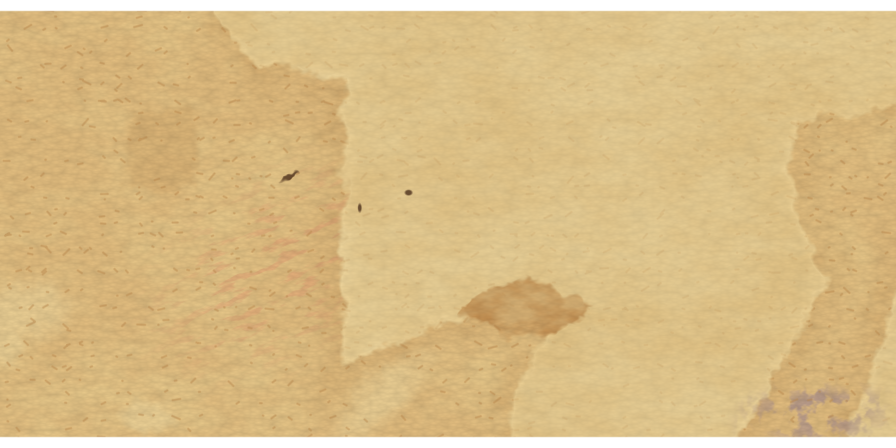
Reproduce this texture procedurally as a WebGL 1 fragment shader.

```glsl
precision highp float;
// Aged, stained paper: a pale torn sheet over tan card, with fibres, blots and white margins.
uniform vec2 u_resolution;

const vec3 PALE = vec3(0.870, 0.775, 0.560);
const vec3 STRAW = vec3(0.850, 0.735, 0.505);
const vec3 TAN = vec3(0.832, 0.695, 0.467);
const vec3 OCHRE = vec3(0.785, 0.635, 0.410);
const vec3 RUST = vec3(0.710, 0.510, 0.280);
const vec3 PINK = vec3(0.830, 0.600, 0.430);
const vec3 LILAC = vec3(0.640, 0.540, 0.520);
const vec3 INK = vec3(0.300, 0.190, 0.110);
const float MARGIN = 0.0245;      // white band at top and bottom
const float EDGE_SOFT = 0.007;    // blur of the torn edges
const float EDGE_WARP = 0.014;    // raggedness of the torn edges
const float GRAIN = 0.085;        // contrast of the paper fibre
const float FLECK_SHARE = 0.42;   // share of cells holding a fleck

vec2 hash2(vec2 p) {
  return fract(sin(vec2(dot(p, vec2(127.1, 311.7)), dot(p, vec2(269.5, 183.3)))) * 43758.55);
}

// Distance to the nearest scattered point
float cellular(vec2 p) {
  vec2 cell = floor(p), f = p - cell;
  float d = 2.0;
  for (int j = -1; j <= 1; j++)
    for (int i = -1; i <= 1; i++) {
      vec2 o = vec2(float(i), float(j));
      d = min(d, length(o + hash2(cell + o) - f));
    }
  return d;
}

// Layered, turned sines, roughly -1 to 1
float ripple(vec2 p) {
  float sum = 0.0, amp = 0.5;
  for (int i = 0; i < 5; i++) {
    p = mat2(0.8, 0.6, -0.6, 0.8) * p * 1.7 + 1.3;
    sum += amp * sin(p.x + 1.5 * sin(p.y));
    amp *= 0.62;
  }
  return sum;
}

float blot(vec2 p, vec2 centre, vec2 radius, float soft) {
  return 1.0 - smoothstep(1.0 - soft, 1.0 + soft, length((p - centre) / radius));
}

// Short, mostly level fibres, one per cell at most
float flecks(vec2 p, float scale, float share, float px) {
  vec2 g = p * scale, cell = floor(g);
  vec2 r = hash2(cell), s = hash2(cell + 57.0);
  vec2 d = g - cell - mix(vec2(0.35), vec2(0.65), r);
  float a = (s.x - 0.5) * 1.8;
  d = mat2(cos(a), -sin(a), sin(a), cos(a)) * d;
  d.x = max(abs(d.x) - 0.22 * s.y, 0.0);
  float line = 1.0 - smoothstep(0.0, 0.0022 + px, length(d) / scale);
  return line * step(fract(r.x * 7.3 + s.y * 3.1), share);
}

// Signed distances of the bare card, negative inside
float cardLeft(vec2 p) {
  float top = 0.83 + 0.14 * exp((0.48 - p.x) / 0.07);
  float slab = max(p.x - 0.765, p.y - top);
  float lobe = max(p.y - min(0.2 + 0.45 * (p.x - 0.8), 0.29),
                   p.x - 1.14 - 0.5 * max(p.y - 0.1, 0.0));
  return min(slab, lobe);
}

float cardRight(vec2 p) {
  float dy = p.y - 0.61;
  float edge = p.y > 0.39 ? 1.765 + 1.75 * dy * dy : 1.85 - 0.55 * (0.39 - p.y);
  float d = max(edge - p.x, p.y - 0.74 - 0.3 * max(p.x - 1.88, 0.0));
  return max(d, p.x - 1.89 - 0.34 * (p.y - 0.02));
}

void main() {
  float px = 1.0 / u_resolution.y;
  vec2 p = gl_FragCoord.xy * px;
  vec2 q = p + EDGE_WARP * vec2(ripple(p * 22.0), ripple(p * 22.0 + 7.0));
  float mottle = ripple(p * vec2(4.0, 6.0));
  float patchy = ripple(p * vec2(15.0, 30.0) + 3.0);
  float fibre = cellular(p * vec2(28.0, 75.0)) + 0.7 * cellular(p * vec2(70.0, 150.0)) - 0.78;

  // Pale sheet and bare card, darker along the card's rim
  float d = min(cardLeft(q), cardRight(q));
  float card = 1.0 - smoothstep(-EDGE_SOFT, EDGE_SOFT, d);
  vec3 sheet = mix(PALE, STRAW, clamp(0.5 + 0.4 * mottle + 0.3 * patchy, 0.0, 1.0));
  vec3 board = mix(TAN, STRAW, clamp(0.32 + 0.5 * mottle + 0.35 * patchy, 0.0, 1.0));
  float rim = smoothstep(-0.11, 0.0, d) * (0.45 + 0.4 * patchy);
  board = mix(board, OCHRE, clamp(rim, 0.0, 0.8));
  vec3 col = mix(sheet, board, card);
  col += 0.025 * exp(-abs(d - 0.008) / 0.008) * (1.0 - card);

  // Worn pale spots on the card
  float worn = blot(q, vec2(0.05, 0.31), vec2(0.10, 0.06), 0.5);
  worn = max(worn, blot(q, vec2(0.0, 0.25), vec2(0.05, 0.07), 0.4));
  worn = max(worn, blot(q, vec2(0.33, 0.07), vec2(0.05, 0.03), 0.4));
  worn = max(worn, blot(q, vec2(0.85 + (q.y - 0.11) * 0.8, 0.11), vec2(0.06, 0.09), 0.6));
  col = mix(col, PALE, 0.75 * worn);

  // Stains: faded block, rusty lens, pink scuffs, lilac smudge
  vec2 block = abs(q - vec2(0.36, 0.665)) - vec2(0.075, 0.09);
  col = mix(col, OCHRE, 0.6 * (1.0 - smoothstep(-0.015, 0.015, max(block.x, block.y))));
  vec2 l = (q - vec2(1.177, 0.308)) / vec2(0.145, 0.062);
  float lens = 1.0 - smoothstep(0.88, 1.08, abs(l.y) + l.x * l.x);
  col = mix(col, mix(OCHRE, RUST, clamp(0.4 + 0.7 * patchy, 0.0, 1.0)), 0.85 * lens);
  vec2 tilt = vec2(p.x, p.y - 0.35 * (p.x - 0.68));
  float scuff = smoothstep(0.1, 0.8, ripple(tilt * vec2(18.0, 60.0)));
  col = mix(col, PINK, 0.6 * scuff * card * blot(tilt, vec2(0.64, 0.42), vec2(0.24, 0.17), 0.7));
  float smudge = blot(q, vec2(1.82, 0.08), vec2(0.13, 0.055), 0.7);
  col = mix(col, LILAC, 0.8 * smudge * smoothstep(-0.2, 0.6, ripple(p * 32.0)));

  // Fibre grain, scattered flecks and ink specks
  col *= 1.0 - GRAIN * fibre * mix(0.6, 1.0, card);
  float bits = flecks(p, 24.0, FLECK_SHARE, px) + flecks(p + 3.7, 37.0, 0.5 * FLECK_SHARE, px);
  col = mix(col, RUST, min(bits, 1.0) * mix(0.16, 0.45, card));
  float specks = blot(p, vec2(0.912, 0.570), vec2(0.008, 0.006), 0.4);
  specks = max(specks, blot(q, vec2(0.656, 0.601), vec2(0.016, 0.005), 0.5));
  specks = max(specks, blot(p, vec2(0.803, 0.536), vec2(0.004, 0.009), 0.5));
  col = mix(col, INK, 0.8 * specks);

  float paper = smoothstep(-px, px, 0.5 - MARGIN - abs(p.y - 0.5));
  gl_FragColor = vec4(mix(vec3(1.0), col, paper), 1.0);
}
```
